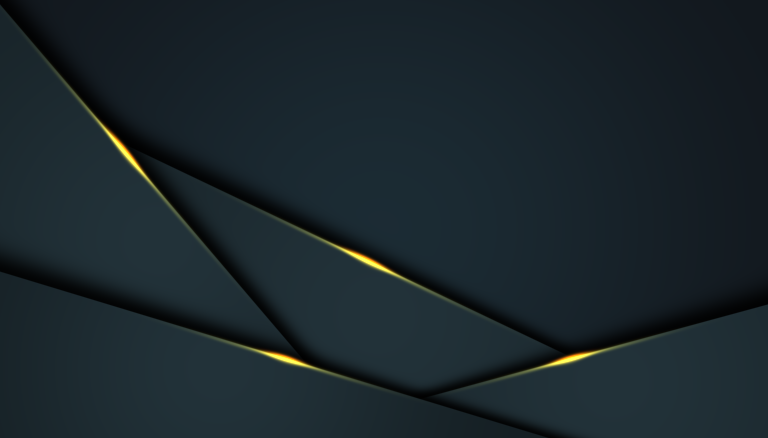
Give the GLSL for this background, as a WebGL 1 fragment shader.

```glsl
precision highp float;
// Dark slate panels stacked over a dim radial backdrop, lit by golden glints.
// Each panel is a half-plane: it casts a tapering soft shadow above its edge,
// fills everything below, then adds an olive rim and a lens-shaped highlight.

uniform vec2 u_resolution;

// left, right: edge end points; shadow: softness at each end;
// glint: x position and half length of the highlight.
vec3 addPanel(vec3 color, vec2 p, vec2 left, vec2 right, vec2 shadow, vec2 glint, vec3 face) {
    vec2 dir = normalize(right - left);
    float d = dot(p - left, vec2(-dir.y, dir.x));
    float along = (p.x - glint.x) / dir.x;
    float pixel = 0.8 / u_resolution.y;

    // Soft shadow on the layers behind, then the face itself
    float taper = clamp((p.x - left.x) / (right.x - left.x), 0.0, 1.0);
    float softness = mix(shadow.x, shadow.y, taper);
    float outside = max(d, 0.0) / softness;
    color *= 1.0 - 0.92 * exp(-outside * outside);
    color = mix(color, face, smoothstep(pixel, -pixel, d));

    // Long faint rim, just inside the edge
    float rim = (d + 0.003) / 0.0045;
    float reach = along / (glint.y * 2.1);
    color += vec3(0.36, 0.34, 0.08) * exp(-rim * rim - reach * reach);

    // Bright core narrowing to its tips, with an orange fringe outside
    float s = along / glint.y;
    float lens = exp(-2.2 * s * s);
    float core = (d + 0.002) / (0.0015 + 0.0055 * lens);
    float fringe = (d - 0.003) / 0.004;
    color += vec3(0.95, 0.78, 0.10) * lens * exp(-core * core);
    color += vec3(0.50, 0.12, 0.0) * exp(-5.0 * s * s - fringe * fringe);
    return color;
}

void main() {
    // Canvas units: height 1, width 1.753
    vec2 p = gl_FragCoord.xy / u_resolution * vec2(1.753, 1.0);

    // Backdrop, brightest near the middle and darkest at the right
    float falloff = length((p - vec2(0.87, 0.48)) * vec2(0.95, 1.0));
    vec3 color = mix(vec3(0.108, 0.170, 0.203), vec3(0.070, 0.092, 0.115),
                     smoothstep(0.0, 1.05, falloff));

    // Face colours share a slate tone, dimming away from each panel's centre
    vec3 slate = vec3(0.133, 0.196, 0.224);
    float middleLight = 1.0 - 0.22 * smoothstep(0.0, 0.7, length(p - vec2(0.86, 0.28)));
    float leftLight = 1.0 - 0.28 * smoothstep(0.0, 0.7, length(p - vec2(0.36, 0.45)));
    float rightLight = 1.0 - 0.25 * smoothstep(0.0, 0.7, length(p - vec2(1.40, 0.13)));
    float lowerLight = 1.0 - 0.38 * smoothstep(0.0, 0.75, length(p - vec2(0.50, 0.16)));

    // Panels from back to front: middle, left, right, lower
    color = addPanel(color, p, vec2(0.285, 0.670), vec2(1.301, 0.186),
                     vec2(0.040, 0.022), vec2(0.840, 0.105), slate * middleLight);
    color = addPanel(color, p, vec2(0.0, 0.990), vec2(0.703, 0.166),
                     vec2(0.042, 0.026), vec2(0.285, 0.115), slate * leftLight);
    color = addPanel(color, p, vec2(0.959, 0.089), vec2(1.753, 0.305),
                     vec2(0.018, 0.044), vec2(1.303, 0.085), slate * rightLight);
    color = addPanel(color, p, vec2(0.0, 0.380), vec2(0.959, 0.089),
                     vec2(0.046, 0.020), vec2(0.651, 0.085), slate * lowerLight);

    gl_FragColor = vec4(color, 1.0);
}
```
